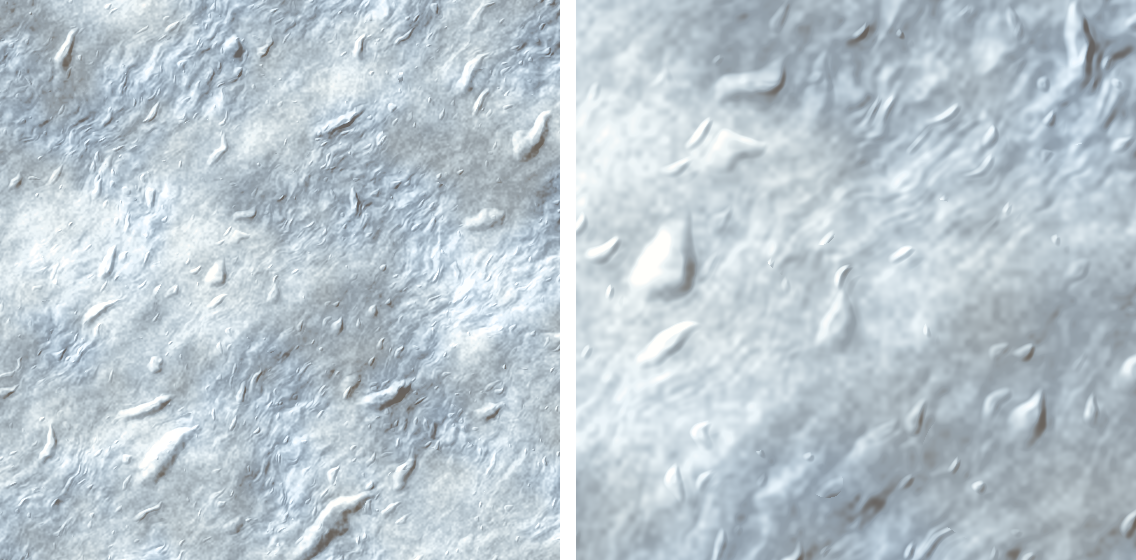
Left, the full canvas; right, a detail of the centre.
This texture is drawn by a WebGL 1 fragment shader. Its source:

```glsl
precision highp float;
// Wind-packed snow: pale blue-grey clouded ground with raised ice flakes.
// Layers of jittered, ragged teardrops and streaked noise form a height field,
// which is lit from the upper left and coloured through a tone ramp.

uniform vec2 u_resolution;

const vec3 DEEP_SHADOW = vec3(0.41, 0.39, 0.37);
const vec3 DUSK_SNOW   = vec3(0.58, 0.63, 0.67);
const vec3 MID_SNOW    = vec3(0.73, 0.79, 0.83);
const vec3 LIT_SNOW    = vec3(0.92, 0.96, 0.98);
const vec3 BLUE_TINT   = vec3(-0.020, -0.004, 0.018);
const vec2 TO_LIGHT    = vec2(-0.75, 0.66);
const float EDGE_STEP    = 0.0026;  // height sample distance for crisp edges
const float SHADE_STEP   = 0.0100;  // and for the soft shading beside them
const float MEAN_TONE    = 0.785;
const float CLOUD_DEPTH  = 0.68;
const float GRAIN_DEPTH  = 0.17;
const float EDGE_DEPTH   = 0.42;
const float SHADE_DEPTH  = 0.26;
const float FLAKE_ANGLE  = 0.95;    // radians above the horizontal
const float ANGLE_SPREAD = 0.8;
const float STREAK_HEIGHT = 0.0085;

float hash(vec2 p) {
  vec3 q = fract(vec3(p.xyx) * 0.1031);
  q += dot(q, q.yzx + 33.33);
  return fract((q.x + q.y) * q.z);
}

float noise(vec2 p) {
  vec2 i = floor(p), f = fract(p);
  f = f * f * (3.0 - 2.0 * f);
  return mix(mix(hash(i), hash(i + vec2(1.0, 0.0)), f.x),
             mix(hash(i + vec2(0.0, 1.0)), hash(i + vec2(1.0)), f.x), f.y);
}

vec2 noisePair(vec2 p) {
  return vec2(noise(p + 3.0), noise(p + 71.0)) - 0.5;
}

float fbm(vec2 p) {
  float sum = 0.0, gain = 0.5, total = 0.0;
  for (int i = 0; i < 6; i++) {
    sum += gain * noise(p);
    total += gain;
    gain *= 0.6;
    p = mat2(1.6, 1.2, -1.2, 1.6) * p + 17.3;
  }
  return sum / total;
}

// Coordinates along and across a direction.
vec2 alongAcross(vec2 p, float angle) {
  float c = cos(angle), s = sin(angle);
  return vec2(c * p.x + s * p.y, c * p.y - s * p.x);
}

// One layer of scattered teardrops; halfSize is in cells, the result in canvas units.
float flakes(vec2 p, float cells, float density, vec2 halfSize, float seed) {
  vec2 g = p * cells + seed;
  vec2 home = floor(g);
  float top = 0.0;
  for (int y = -1; y <= 1; y++) {
    for (int x = -1; x <= 1; x++) {
      vec2 cell = home + vec2(float(x), float(y));
      float present = step(hash(cell + 7.1), density);
      vec2 jitter = vec2(hash(cell + 19.7), hash(cell + 41.3));
      float turn = (hash(cell + 63.9) - 0.5) * ANGLE_SPREAD;
      float size = mix(0.5, 1.25, hash(cell + 85.2));
      vec2 q = alongAcross(g - cell - 0.15 - 0.7 * jitter, FLAKE_ANGLE + turn);
      q /= halfSize * vec2(size * mix(0.5, 1.3, hash(cell + 97.4)), size);
      q.y /= 1.0 - 0.45 * clamp(q.x, -1.0, 1.0);
      float body = 1.0 - smoothstep(0.3, 1.0, length(q));
      top = max(top, present * body * size * mix(0.2, 1.2, hash(cell + 131.6)));
    }
  }
  return top * halfSize.y / cells;
}

float roughness(vec2 p) {
  return smoothstep(0.35, 0.75, 0.65 * noise(p * 8.0 + 51.0) + 0.35 * noise(p * 21.0 + 8.0));
}

float surfaceHeight(vec2 p, float rough) {
  // Bend and fray the flakes so that their outlines are irregular.
  vec2 q = p + 0.036 * noisePair(p * 10.0) + 0.013 * noisePair(p * 38.0)
             + 0.005 * noisePair(p * 95.0);
  float h = flakes(q, 4.0, 0.36, vec2(0.34, 0.078), 11.0);
  h += flakes(q, 9.0, 0.38, vec2(0.32, 0.115), 37.0);
  h += flakes(q, 20.0, 0.20 + 0.35 * rough, vec2(0.36, 0.135), 71.0);
  h += flakes(q, 42.0, 0.15 + 0.50 * rough, vec2(0.40, 0.150), 113.0);
  vec2 streak = alongAcross(q, 0.85);
  float ridges = noise(streak * vec2(22.0, 46.0) + 23.0)
               + 0.55 * noise(streak * vec2(52.0, 100.0) + 67.0)
               + 0.28 * noise(streak * vec2(105.0, 190.0) + 29.0);
  return h + STREAK_HEIGHT * ridges * (0.35 + 0.85 * rough);
}

float softLimit(float slope) {
  return slope / (1.0 + abs(slope));
}

vec3 snowRamp(float tone) {
  vec3 c = mix(DEEP_SHADOW, DUSK_SNOW, smoothstep(0.38, 0.63, tone));
  c = mix(c, MID_SNOW, clamp((tone - 0.63) / 0.16, 0.0, 1.0));
  c = mix(c, LIT_SNOW, clamp((tone - 0.79) / 0.17, 0.0, 1.0));
  return mix(c, vec3(1.0), smoothstep(0.96, 1.08, tone));
}

void main() {
  vec2 p = gl_FragCoord.xy / min(u_resolution.x, u_resolution.y);
  float rough = roughness(p);

  // Light the height field by its slope towards the light, near and wide.
  float h = surfaceHeight(p, rough);
  float edge = (h - surfaceHeight(p + TO_LIGHT * EDGE_STEP, rough)) / EDGE_STEP;
  float shade = (h - surfaceHeight(p + TO_LIGHT * SHADE_STEP, rough)) / SHADE_STEP;
  float relief = EDGE_DEPTH * softLimit(0.5 * edge) + SHADE_DEPTH * softLimit(0.7 * shade);

  // Broad clouding, drawn out along the wind, and fine grain.
  float cloud = fbm(alongAcross(p, 0.6) * vec2(5.2, 8.0) + 9.0) - 0.5;
  float grain = 0.45 * noise(p * 125.0) + 0.55 * noise(p * 240.0 + 13.0) - 0.5;
  float tone = MEAN_TONE + CLOUD_DEPTH * cloud + GRAIN_DEPTH * grain + relief;

  float blueness = rough - 0.4 + 0.8 * (noise(p * 19.0 + 91.0) - 0.5);
  gl_FragColor = vec4(snowRamp(tone) + BLUE_TINT * blueness, 1.0);
}
```
